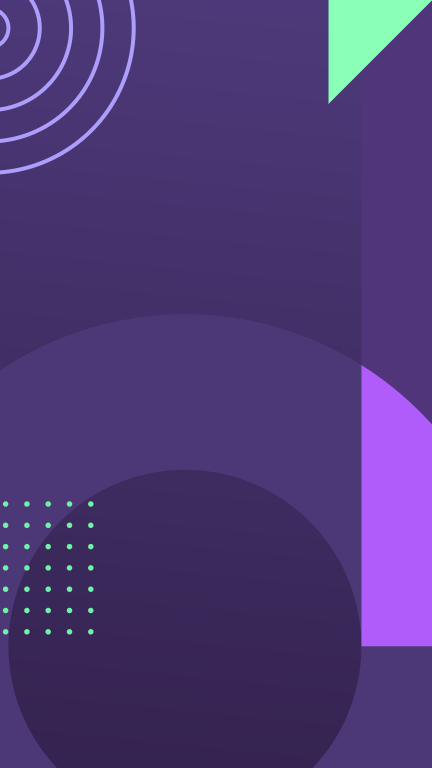
A Shadertoy shader for this background:

```glsl
// Flat violet poster: nested discs, a bright side panel, corner triangle, rings and a dot grid.

// Lengths are in canvas widths, measured from the top left corner.
const vec2  DISC_CENTER = vec2(0.428, 1.496);
const float DISC_OUTER = 0.7685;
const float DISC_INNER = 0.4085;
const float PANEL_LEFT = 0.8368;
const float TRIANGLE_LEFT = 0.7605;
const vec2  RING_CENTER = vec2(-0.0255, 0.065);
const float RING_FIRST = 0.045;
const float RING_STEP = 0.0725;
const float RING_COUNT = 5.0;
const float RING_HALF_WIDTH = 0.0046;
const vec2  DOT_ORIGIN = vec2(0.013, 1.1667);
const vec2  DOT_COUNT = vec2(5.0, 7.0);
const float DOT_STEP = 0.0493;
const float DOT_RADIUS = 0.0063;
const float GRADIENT_TILT = 0.1;

const vec3 SKY_TOP = vec3(0.302, 0.224, 0.475);
const vec3 SKY_BOTTOM = vec3(0.208, 0.137, 0.318);
const vec3 DISC_COLOR = vec3(0.302, 0.220, 0.467);
const vec3 PANEL_DARK = vec3(0.316, 0.206, 0.483);
const vec3 PANEL_BRIGHT = vec3(0.690, 0.361, 0.984);
const vec3 MINT = vec3(0.541, 1.0, 0.722);
const vec3 DOT_COLOR = vec3(0.435, 0.950, 0.660);
const vec3 RING_COLOR = vec3(0.680, 0.620, 0.988);

// Coverage of a shape from its signed distance, softened over one pixel.
float fill(float d) {
    return clamp(0.5 - d * iResolution.x, 0.0, 1.0);
}

// Distance to a limited set of evenly spaced concentric rings.
float ringsDistance(vec2 p) {
    float r = length(p - RING_CENTER) - RING_FIRST;
    float index = clamp(round(r / RING_STEP), 0.0, RING_COUNT - 1.0);
    return abs(r - index * RING_STEP) - RING_HALF_WIDTH;
}

// Distance to the nearest dot of a limited grid.
float dotsDistance(vec2 p) {
    vec2 q = p - DOT_ORIGIN;
    vec2 cell = clamp(round(q / DOT_STEP), vec2(0.0), DOT_COUNT - 1.0);
    return length(q - cell * DOT_STEP) - DOT_RADIUS;
}

void mainImage(out vec4 fragColor, in vec2 fragCoord) {
    vec2 p = vec2(fragCoord.x, iResolution.y - fragCoord.y) / iResolution.x;
    float height = iResolution.y / iResolution.x;

    // Tilted vertical gradient
    float shade = (p.y - GRADIENT_TILT * (p.x - 0.5)) / height;
    vec3 sky = mix(SKY_TOP, SKY_BOTTOM, clamp(shade, 0.0, 1.0));

    // Large disc with a window back to the gradient
    float r = length(p - DISC_CENTER);
    float disc = fill(r - DISC_OUTER);
    vec3 color = mix(sky, DISC_COLOR, disc);
    color = mix(color, sky, fill(r - DISC_INNER));

    // Side panel, bright where it crosses the disc
    float panel = fill(max(PANEL_LEFT - p.x, p.y - DISC_CENTER.y));
    color = mix(color, mix(PANEL_DARK, PANEL_BRIGHT, disc), panel);

    // Corner triangle
    float triangle = max(TRIANGLE_LEFT - p.x, (p.x + p.y - 1.001) * 0.7071);
    color = mix(color, MINT, fill(triangle));

    // Line rings and dots
    color = mix(color, RING_COLOR, fill(ringsDistance(p)));
    color = mix(color, DOT_COLOR, fill(dotsDistance(p)));

    fragColor = vec4(color, 1.0);
}
```
